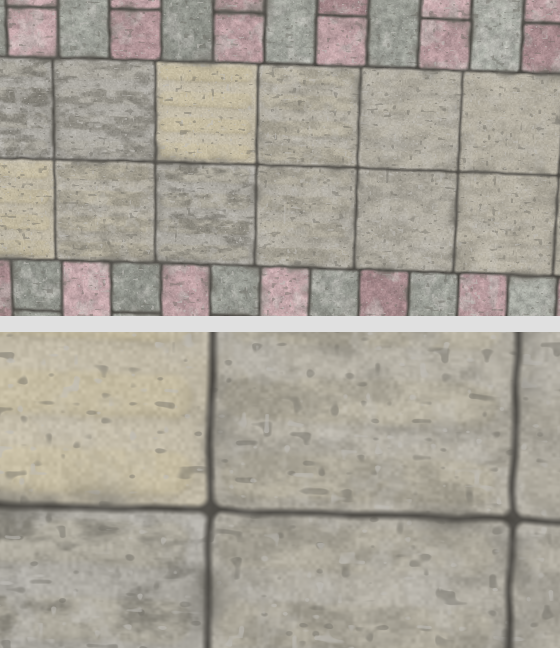
Top, the full canvas; bottom, a detail of the centre.
This texture is drawn by a Shadertoy shader. Its source:

```glsl
// Worn pavement: two rows of ribbed square slabs between bands of small pink and grey pavers.

// Layout, in canvas heights; v runs downward
const float SLAB = 0.32;
const float PAVER = 0.16;
const float BAND_TOP = 0.18;
const float BAND_BOTTOM = 0.82;
const float SLAB_SHIFT = 0.172;
const float PAVER_SHIFT = 0.03;
const float TALL_PAVER = 0.26;
const float JOINT_HALF = 0.0035;
const float CORNER = 0.009;
const float RIB_PITCH = 0.255;
const float RIB_RADIUS = 0.072;

// Colours
const vec3 JOINT = vec3(0.32, 0.31, 0.29);
const vec3 SLAB_GREY = vec3(0.675, 0.665, 0.64);
const vec3 SLAB_CREAM = vec3(0.765, 0.735, 0.66);
const vec3 PAVER_PINK = vec3(0.71, 0.60, 0.61);
const vec3 PAVER_GREY = vec3(0.61, 0.62, 0.59);
const vec3 DUST = vec3(0.75, 0.74, 0.72);
const vec3 SOIL = vec3(0.43, 0.42, 0.39);

// Ageing of the slabs, left to right, upper row then lower row
const float CREAM[12] = float[12](0.0, 0.05, 1.0, 0.45, 0.4, 0.55, 0.95, 0.45, 0.1, 0.35, 0.35, 0.55);
const float GRIME[12] = float[12](0.9, 0.7, 0.04, 0.42, 0.3, 0.22, 0.12, 0.5, 0.8, 0.45, 0.35, 0.28);
const float RELIEF[12] = float[12](0.5, 0.3, 1.0, 0.6, 0.2, 0.1, 0.95, 0.7, 0.7, 0.45, 0.15, 0.1);

float hash(vec2 p) {
    vec3 q = fract(vec3(p.xyx) * 0.1031);
    q += dot(q, q.yzx + 33.33);
    return fract((q.x + q.y) * q.z);
}

float noise(vec2 p) {
    vec2 i = floor(p), f = fract(p);
    f = f * f * (3.0 - 2.0 * f);
    return mix(mix(hash(i), hash(i + vec2(1, 0)), f.x),
               mix(hash(i + vec2(0, 1)), hash(i + vec2(1, 1)), f.x), f.y);
}

float fbm(vec2 p) {
    float sum = 0.0, gain = 0.53;
    for (int i = 0; i < 4; i++) {
        sum += gain * noise(p);
        p = p * 2.07 + 17.3;
        gain *= 0.5;
    }
    return sum;
}

float roundBox(vec2 p, vec2 halfSize, float radius) {
    vec2 d = abs(p) - halfSize + radius;
    return length(max(d, 0.0)) + min(max(d.x, d.y), 0.0) - radius;
}

// Straightens the slight perspective; returns paving coordinates
vec2 unwarp(vec2 p) {
    return vec2(p.x + 0.05 * (p.x - 0.47) * (p.y - 0.5),
                p.y - 0.0212 * p.x - 0.0058 * p.x * p.x);
}

// Slab colour; edge receives the distance to its outline
vec3 slab(vec2 g, out float edge) {
    vec2 cell = vec2((g.x - SLAB_SHIFT) / SLAB + 1.0, (g.y - BAND_TOP) / SLAB);
    vec2 q = fract(cell) - 0.5;
    int k = clamp(int(floor(cell.x)), 0, 5) + 6 * clamp(int(floor(cell.y)), 0, 1);
    edge = roundBox(q * SLAB, vec2(0.5 * SLAB - JOINT_HALF), CORNER);

    // Four raised ribs with a lit upper rim and a shaded lower rim
    float across = (fract((q.y + 2.0 * RIB_PITCH) / RIB_PITCH) - 0.5) * RIB_PITCH;
    float d = length(vec2(max(abs(q.x + 0.01) - 0.38, 0.0), across)) - RIB_RADIUS;
    float rib = smoothstep(0.015, -0.015, d);
    float rim = exp(-d * d / 0.0006);
    vec3 col = mix(SLAB_GREY, SLAB_CREAM, CREAM[k]);
    col += RELIEF[k] * (vec3(0.015, 0.008, -0.02) * rib - 0.05 * rim * smoothstep(-0.08, 0.08, across));

    // Streaked grime gathers on worn ribs, pale dust between them
    float streak = fbm(g * vec2(22.0, 48.0) + float(k) * 7.1);
    float stain = smoothstep(0.36, 0.72, streak + 0.14 * RELIEF[k] * (rib - 0.5));
    col = mix(col, SOIL, stain * GRIME[k] * 0.7);
    float dust = smoothstep(0.52, 0.72, fbm(g * 31.0 + 40.0));
    return mix(col, DUST, dust * (0.15 + 0.4 * GRIME[k]));
}

// Paver colour on either side of the slab band
vec3 paver(vec2 g, out float edge) {
    bool above = g.y < 0.5;
    float depth = above ? BAND_TOP - g.y : g.y - BAND_BOTTOM;
    float column = floor((g.x - PAVER_SHIFT) / PAVER);
    bool even = mod(column, 2.0) < 0.5;
    float tall = even ? PAVER : TALL_PAVER;
    vec2 id = vec2(column, floor(depth / tall) + (above ? 20.0 : 50.0));
    vec2 q = vec2(g.x - PAVER_SHIFT - (column + 0.5) * PAVER, (fract(depth / tall) - 0.5) * tall);
    edge = roundBox(q, 0.5 * vec2(PAVER, tall) - JOINT_HALF - 0.002 * hash(id), CORNER);

    vec3 col = even == above ? PAVER_PINK : PAVER_GREY;
    col += 0.13 * (hash(id + 3.7) - 0.5);
    col = mix(col, DUST, 0.45 * smoothstep(0.5, 0.72, fbm(g * 24.0 + 9.0)));
    return col * (0.84 + 0.32 * fbm(g * 60.0));
}

void mainImage(out vec4 fragColor, in vec2 fragCoord) {
    vec2 p = fragCoord / iResolution.y;
    vec2 g = unwarp(vec2(p.x, 1.0 - p.y));
    g += 0.004 * (vec2(noise(g * 28.0), noise(g * 28.0 + 50.0)) - 0.5);

    float edge;
    bool inBand = g.y > BAND_TOP && g.y < BAND_BOTTOM;
    vec3 col = inBand ? slab(g, edge) : paver(g, edge);

    // Fine grain, scattered pits and pale chips
    col += 0.07 * (noise(g * 230.0) - 0.5) + 0.06 * (fbm(g * 14.0) - 0.5);
    float pits = smoothstep(0.78, 0.92, noise(g * vec2(70.0, 105.0)));
    float chips = smoothstep(0.84, 0.95, noise(g * vec2(85.0, 120.0) + 80.0));
    col = mix(col, SOIL, 0.42 * pits);
    col = mix(col, DUST, 0.6 * chips);

    // Soil creeping out of the joints, then the joints themselves
    float creep = smoothstep(0.4, 0.75, fbm(g * 17.0 + 31.0));
    col = mix(col, SOIL, 0.75 * creep * exp(min(edge, 0.0) / 0.014));
    float soft = 0.003 + 1.0 / iResolution.y;
    vec3 jointTone = JOINT + 0.14 * (fbm(g * 40.0) - 0.45);
    col = mix(col, jointTone, smoothstep(-soft, soft, edge));

    fragColor = vec4(clamp(col, 0.0, 1.0), 1.0);
}
```
